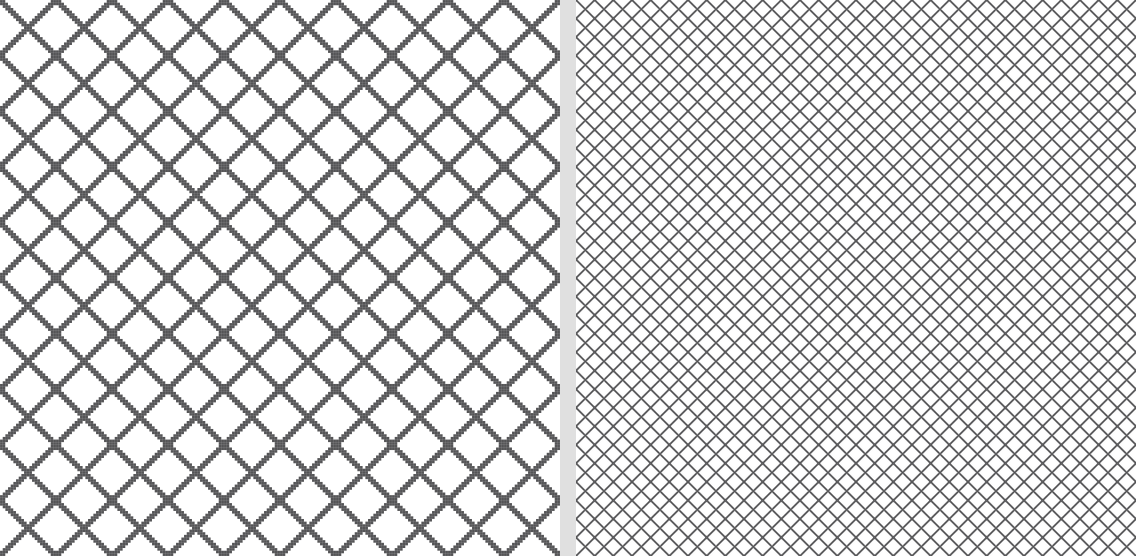
Left, the tile; right, the same tile 3 across and 3 down.
A Shadertoy shader for this pattern:

```glsl
// Diagonal lattice of grey stair-stepped lines on white, built from small square
// cells with hairline seams. Each tile holds two wrapped diagonals of cells, and
// every pixel sums the exact area it shares with the filled cells around it.

const vec2 TILES = vec2(10.0);        // repeats across and down
const float CELLS = 21.0;             // cells per repeat; odd, so the two crossings differ
const float LINE_CELLS = 3.0;         // cells per line in each row
const float SEAM = 0.035;             // gap between cells, in cells
const vec3 INK = vec3(0.33, 0.33, 0.337);
const vec3 PAPER = vec3(1.0);

// Whether a diagonal offset lies on a line, wrapping once per tile
bool onLine(float offset) {
    float halfTile = 0.5 * CELLS;
    return abs(mod(offset + halfTile, CELLS) - halfTile) < 0.5 * LINE_CELLS;
}

bool isFilled(vec2 cell) {
    return onLine(cell.x - cell.y) || onLine(cell.x + cell.y + 1.0);
}

// Share of the pixel box covered by the body of one cell
float cellCoverage(vec2 cell, vec2 center, vec2 footprint) {
    vec2 low = max(cell + 0.5 * SEAM, center - 0.5 * footprint);
    vec2 high = min(cell + 1.0 - 0.5 * SEAM, center + 0.5 * footprint);
    vec2 overlap = max(high - low, 0.0) / footprint;
    return overlap.x * overlap.y;
}

void mainImage(out vec4 fragColor, in vec2 fragCoord) {
    vec2 footprint = TILES * CELLS / iResolution.xy;   // one pixel, in cells
    vec2 center = fragCoord * footprint;
    vec2 home = floor(center);

    // Area-filtered sum over neighbouring cells
    float ink = 0.0;
    for (int y = -1; y <= 1; y++) {
        for (int x = -1; x <= 1; x++) {
            vec2 cell = home + vec2(x, y);
            if (isFilled(cell)) ink += cellCoverage(cell, center, footprint);
        }
    }
    fragColor = vec4(mix(PAPER, INK, ink), 1.0);
}
```
